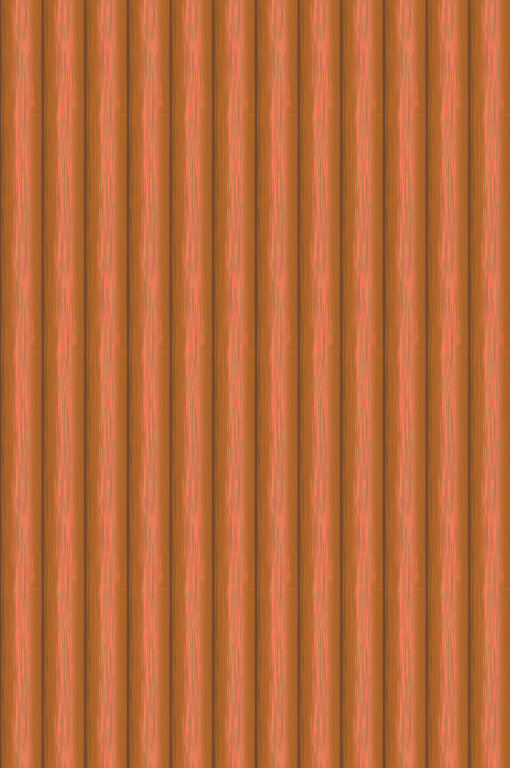
A Shadertoy shader for this pattern:

```glsl
vec2 latticeGradient(vec2 cell, vec2 period) {
    cell = mod(cell, period);
    float h = fract(sin(dot(cell, vec2(127.1, 311.7))) * 43758.55);
    return vec2(cos(6.2832 * h), sin(6.2832 * h));
}

// Gradient noise that wraps after a whole number of cells
float tiledNoise(vec2 p, vec2 period) {
    vec2 i = floor(p), f = fract(p);
    vec2 w = f * f * f * (f * (f * 6.0 - 15.0) + 10.0);
    vec2 e = vec2(0, 1);
    float low = mix(dot(latticeGradient(i, period), f),
                    dot(latticeGradient(i + e.yx, period), f - e.yx), w.x);
    float high = mix(dot(latticeGradient(i + e, period), f - e),
                     dot(latticeGradient(i + 1.0, period), f - 1.0), w.x);
    return mix(low, high, w.y);
}

// Soft-edged band around a centre
float band(float x, float centre, float halfWidth, float soft) {
    return 1.0 - smoothstep(halfWidth - soft, halfWidth + soft, abs(x - centre));
}

void mainImage(out vec4 fragColor, in vec2 fragCoord) {
    vec2 uv = fragCoord / iResolution.y;
    vec2 tile = fract(vec2(uv.x * 18.0, (uv.y - 0.233) / 0.3085));
    float pixel = 18.0 / iResolution.y;

    // Long and short vertical grain, identical in every slat
    float grain = tiledNoise(tile * vec2(26, 5) + 0.37, vec2(26, 5));
    float fleck = tiledNoise(tile * vec2(30, 14) + 0.61, vec2(30, 14));
    float across = tile.x + 0.07 * grain + 0.03 * fleck;

    // Rounded slat: shaded flanks, warm shoulders, pale crown
    vec3 color = mix(vec3(0.56, 0.34, 0.16), vec3(0.68, 0.39, 0.16),
                     smoothstep(0.03, 0.17, across) * smoothstep(1.01, 0.90, across));
    color = mix(color, vec3(0.78, 0.43, 0.23), band(across, 0.535, 0.25, 0.08));
    color = mix(color, vec3(0.83, 0.48, 0.33), band(across, 0.53, 0.165, 0.06));

    // Coral streaks gather in two stretches along the slat
    float glow = band(tile.y, 0.24, 0.10, 0.025) + 0.7 * band(tile.y, 0.80, 0.13, 0.06);
    float streak = smoothstep(0.0, 0.14, grain + 0.7 * fleck - 0.14 + 0.24 * glow);
    float crown = band(across, 0.53, 0.17, 0.06);
    color = mix(color, vec3(0.94, 0.49, 0.34), 0.75 * streak * crown);
    color = mix(color, vec3(0.70, 0.45, 0.29), 0.5 * crown * smoothstep(0.12, 0.3, -grain));

    // Small coral patches just above the joint
    float patches = band(tile.y, 0.075, 0.06, 0.02) * smoothstep(0.04, 0.14, fleck);
    color = mix(color, vec3(0.90, 0.46, 0.30), 0.6 * patches * band(tile.x, 0.60, 0.20, 0.04));

    // Faint joint and fine tonal wear
    float jointDistance = min(tile.y, 1.0 - tile.y);
    float joint = 1.0 - smoothstep(0.002, 0.007, jointDistance);
    color = mix(color, vec3(0.82, 0.43, 0.25), 0.4 * joint * band(tile.x, 0.75, 0.20, 0.05));
    color *= 1.0 + 0.05 * grain + 0.04 * fleck;

    // Dark groove between slats
    float edge = min(tile.x, 1.0 - tile.x);
    float groove = 1.0 - smoothstep(0.008, 0.018 + pixel * 0.6, edge);
    color = mix(color, vec3(0.40, 0.24, 0.18), 0.85 * groove);
    fragColor = vec4(color, 1.0);
}
```
